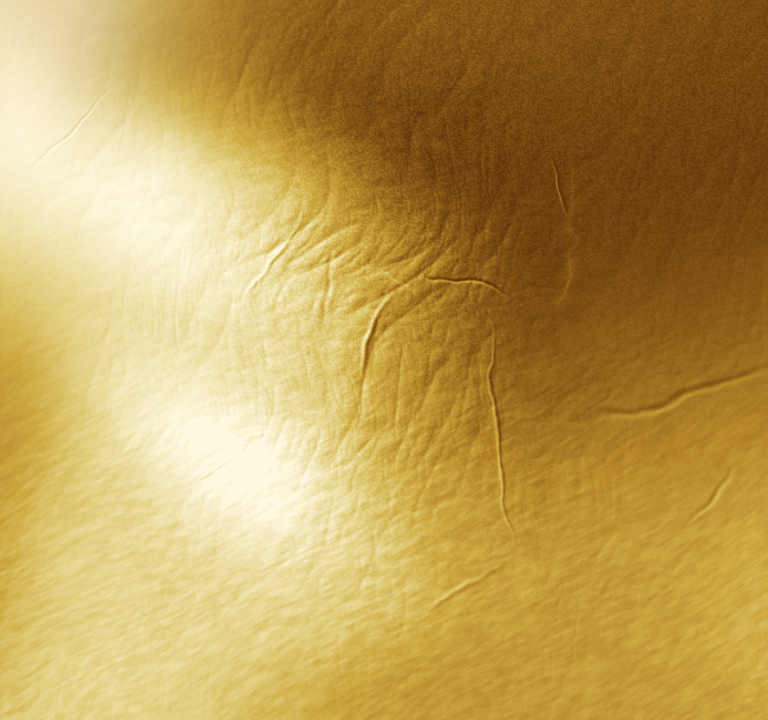
This texture is drawn by a WebGL 2 fragment shader. Its source:

```glsl
#version 300 es
precision highp float;
// Crumpled gold foil: soft pale reflections on the left, deep bronze at upper right.

uniform vec2 u_resolution;
out vec4 outColor;

const float WRINKLE_ANGLE = 0.95;
const float FIBRE_ANGLE = 0.5;
const float WRINKLE_DEPTH = 0.20;
const float FIBRE_DEPTH = 0.10;
const float GRAIN_DEPTH = 0.10;
const float VEIN_LIGHT = 0.24;
const float LIT_TONE = 0.75;
const vec3 HAZE = vec3(0.87, 0.79, 0.64);

// Foil colours from deepest shade to highlight, with their tone positions
const int STOPS = 7;
const vec3 FOIL[STOPS] = vec3[STOPS](
  vec3(0.38, 0.21, 0.04), vec3(0.54, 0.35, 0.09), vec3(0.72, 0.54, 0.17),
  vec3(0.81, 0.67, 0.26), vec3(0.88, 0.80, 0.48), vec3(0.95, 0.90, 0.71),
  vec3(0.995, 0.975, 0.88));
const float TONE_AT[STOPS] = float[STOPS](0.0, 0.2, 0.4, 0.55, 0.7, 0.85, 1.0);

float hash(vec2 p) {
  vec3 q = fract(vec3(p.xyx) * 0.1031);
  q += dot(q, q.yzx + 33.33);
  return fract((q.x + q.y) * q.z);
}

float noise(vec2 p) {
  vec2 i = floor(p), f = fract(p);
  f = f * f * (3.0 - 2.0 * f);
  return mix(mix(hash(i), hash(i + vec2(1, 0)), f.x),
             mix(hash(i + vec2(0, 1)), hash(i + vec2(1, 1)), f.x), f.y);
}

vec2 rotate(vec2 p, float a) {
  float c = cos(a), s = sin(a);
  return vec2(c * p.x + s * p.y, c * p.y - s * p.x);
}

vec2 wander(vec2 p) {
  return vec2(noise(p), noise(p + 37.3)) - 0.5;
}

// Soft elliptical falloff, tilted by an angle
float glow(vec2 p, vec2 centre, vec2 radius, float angle) {
  vec2 d = rotate(p - centre, angle) / radius;
  return exp(-dot(d, d));
}

// Tapered fold: a lit ridge with a shaded strip on its left side
float crease(vec2 p, vec2 a, vec2 b, float width) {
  vec2 ab = b - a, ap = p - a;
  float along = dot(ap, ab) / dot(ab, ab);
  float side = (ab.x * ap.y - ab.y * ap.x) / length(ab) / width;
  float taper = max(0.0, 4.0 * along * (1.0 - along));
  return taper * (exp(-side * side) - exp(-(side - 1.8) * (side - 1.8)));
}

// Height of the crumpled surface
float relief(vec2 p) {
  vec2 q = rotate(p + 0.09 * wander(p * 7.0), WRINKLE_ANGLE);
  float height = 0.0, weight = 1.0;
  for (int i = 0; i < 3; i++) {
    float ridge = 1.0 - abs(2.0 * noise(q * vec2(11.0, 24.0)) - 1.0);
    height += weight * ridge * ridge;
    q = rotate(q, 0.45) * 2.1 + 5.7;
    weight *= 0.52;
  }
  return height;
}

// Broad light and shade across the sheet
float sheetTone(vec2 uv) {
  float edge = 0.53 - 0.29 * smoothstep(0.60, 1.0, uv.y) - 0.17 * smoothstep(0.18, 0.0, uv.y);
  float lit = 1.0 - smoothstep(edge - 0.20, edge + 0.20, uv.x);
  float shade = mix(0.47, 0.07, smoothstep(0.18, 0.70, uv.y - 0.28 * (uv.x - 0.72)));
  shade += 0.17 * smoothstep(0.76, 1.0, uv.y) * (1.25 - uv.x);
  float tone = mix(shade, LIT_TONE, lit);
  tone += 0.23 * glow(uv, vec2(0.19, 0.70), vec2(0.17, 0.10), -0.65);
  tone += 0.29 * glow(uv, vec2(0.31, 0.36), vec2(0.18, 0.09), -0.60);
  tone += 0.19 * glow(uv, vec2(0.01, 0.86), vec2(0.10, 0.16), 0.0);
  tone -= 0.25 * glow(uv, vec2(-0.01, 0.43), vec2(0.10, 0.17), 0.0);
  tone -= 0.17 * glow(uv, vec2(-0.01, 0.16), vec2(0.07, 0.20), 0.0);
  tone -= 0.10 * glow(uv, vec2(0.21, 0.92), vec2(0.10, 0.08), 0.5);
  return tone + 0.10 * glow(uv, vec2(1.0, 0.13), vec2(0.12, 0.13), 0.0);
}

void main() {
  vec2 uv = gl_FragCoord.xy / u_resolution;
  vec2 p = gl_FragCoord.xy / u_resolution.y;
  float tone = sheetTone(uv + 0.025 * wander(p * 9.0));

  // Crumpling is strongest along the border of light and shade
  float border = glow(uv, vec2(0.48, 0.55), vec2(0.22, 0.34), 0.2);
  vec2 lightStep = vec2(-0.0016, 0.0016);
  float slope = relief(p + lightStep) - relief(p - lightStep);
  tone += WRINKLE_DEPTH * slope * (0.22 + 1.15 * border);

  // Fine brushed fibres below, grain in the dark upper part
  vec2 fibre = rotate(p + 0.03 * wander(p * 6.0), FIBRE_ANGLE);
  float strands = 0.6 * noise(fibre * vec2(45, 190)) + 0.4 * noise(fibre * vec2(90, 340)) - 0.5;
  tone += FIBRE_DEPTH * strands * (0.35 + smoothstep(0.65, 0.2, uv.y) + border);
  float grain = noise(p * 470.0) - 0.5;
  tone += GRAIN_DEPTH * grain * (0.25 + smoothstep(0.2, 0.6, uv.x) * smoothstep(0.4, 0.9, uv.y) + 0.7 * border);

  // Broken bright veins in the middle
  vec2 veinPos = p + 0.07 * wander(p * 13.0) + 0.02 * wander(p * 45.0);
  float vein = exp(-abs(noise(veinPos * 7.0) - 0.5) * 45.0);
  vein *= smoothstep(0.48, 0.75, noise(p * 11.0 + 8.0));
  tone += VEIN_LIGHT * vein * glow(uv, vec2(0.63, 0.57), vec2(0.15, 0.28), 0.1);

  // Main folds
  vec2 c = uv + 0.025 * wander(p * 13.0) + 0.006 * wander(p * 50.0);
  tone += 0.30 * crease(c, vec2(0.46, 0.47), vec2(0.50, 0.60), -0.0030);
  tone += 0.20 * crease(c, vec2(0.32, 0.59), vec2(0.39, 0.71), -0.0022);
  tone += 0.15 * crease(c, vec2(0.42, 0.54), vec2(0.43, 0.67), 0.0030);
  tone += 0.14 * crease(c, vec2(0.55, 0.14), vec2(0.65, 0.23), -0.0035);
  tone += 0.14 * crease(c, vec2(0.90, 0.26), vec2(0.96, 0.35), 0.0030);
  tone += 0.13 * crease(c, vec2(0.74, 0.40), vec2(1.03, 0.50), 0.0040);
  tone += 0.20 * crease(c, vec2(0.64, 0.56), vec2(0.66, 0.24), 0.0020);
  tone += 0.24 * crease(c, vec2(0.55, 0.63), vec2(0.67, 0.58), 0.0020);
  tone += 0.24 * crease(c, vec2(0.72, 0.77), vec2(0.74, 0.70), 0.0018);
  tone += 0.13 * crease(c, vec2(0.03, 0.76), vec2(0.15, 0.89), 0.0018);
  tone += 0.16 * crease(c, vec2(0.26, 0.33), vec2(0.30, 0.38), 0.0016);

  // Tone to foil colour, with a pale haze at upper left
  vec3 color = FOIL[0];
  for (int i = 1; i < STOPS; i++)
    color = mix(color, FOIL[i], clamp((tone - TONE_AT[i - 1]) / (TONE_AT[i] - TONE_AT[i - 1]), 0.0, 1.0));
  color = mix(color, HAZE * (0.55 + 0.58 * tone), 0.6 * glow(uv, vec2(0.08, 0.97), vec2(0.15, 0.14), 0.0));
  outColor = vec4(clamp(color, 0.0, 1.0), 1.0);
}
```
